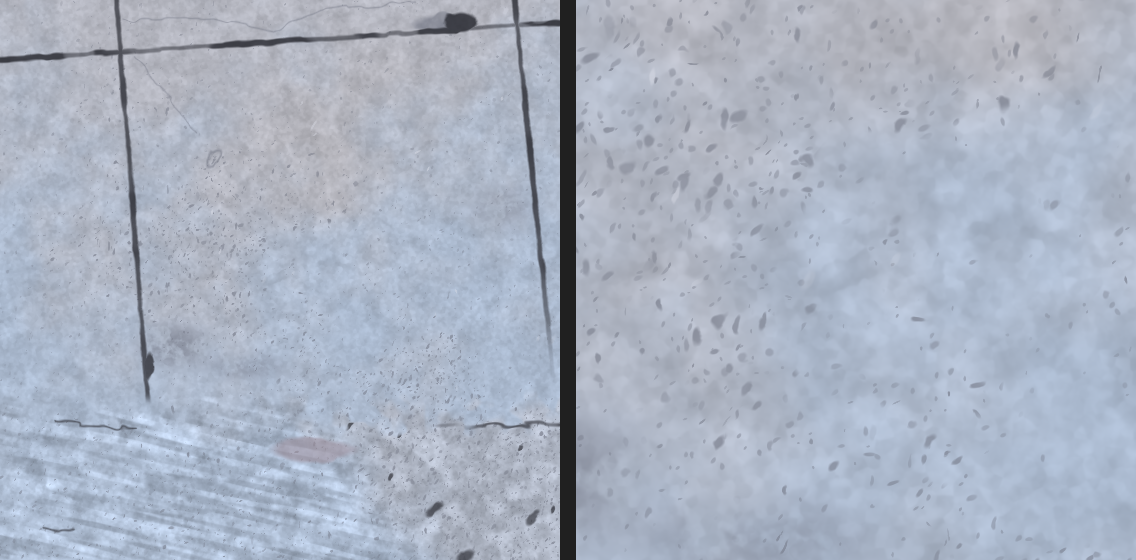
Left, the full canvas; right, a detail of the centre.
This texture is drawn by a WebGL 2 fragment shader. Its source:

```glsl
#version 300 es
precision highp float;
// Worn concrete paving: large slabs split by dark, slightly skewed joints, above
// a rough, streaked footing. Smoothed cellular noise gives the mottling, scattered
// cellular ellipses give pits and chips, and distance functions give joints and cracks.

#define JOINT_WIDTH 0.0047
#define JOINT_SPACING 0.711
#define FOOTING_TOP 0.262
#define MOTTLE 0.20
#define PIT_DARKNESS 0.62
#define STREAKS 0.24
#define SOFTNESS 0.0016

uniform vec2 u_resolution;
out vec4 outColor;

const vec3 LILAC = vec3(0.715, 0.722, 0.760);
const vec3 BLUE = vec3(0.675, 0.735, 0.820);
const vec3 WARM = vec3(0.720, 0.700, 0.705);
const vec3 PIT = vec3(0.430, 0.445, 0.500);
const vec3 JOINT = vec3(0.220, 0.225, 0.255);
const vec3 CHIP = vec3(0.860, 0.870, 0.910);
const vec3 RUST = vec3(0.610, 0.560, 0.610);

vec3 hash3(vec2 p) {
  vec3 q = fract(vec3(p.xyx) * vec3(0.1031, 0.1030, 0.0973));
  q += dot(q, q.yxz + 33.33);
  return fract((q.xxy + q.yzz) * q.zyx);
}

// Blended value of the nearby cells, 0 to 1.
float cellNoise(vec2 p) {
  vec2 sum = vec2(0.0);
  for (int j = -1; j <= 1; j++)
    for (int i = -1; i <= 1; i++) {
      vec2 id = floor(p) + vec2(i, j);
      vec3 h = hash3(id + 71.0);
      vec2 d = id + h.xy - p;
      sum += vec2(h.z, 1.0) * exp(-6.0 * dot(d, d));
    }
  return sum.x / sum.y;
}

float fbm(vec2 p) {
  float total = 0.0, weight = 0.5;
  for (int i = 0; i < 4; i++) {
    total += weight * cellNoise(p);
    p = mat2(1.6, 1.2, -1.2, 1.6) * p + 17.3;
    weight *= 0.55;
  }
  return total;
}

// Scattered tilted ellipses; density is the share of occupied cells.
float specks(vec2 p, float density, float stretch) {
  float cover = 0.0;
  for (int j = -1; j <= 1; j++)
    for (int i = -1; i <= 1; i++) {
      vec2 id = floor(p) + vec2(i, j);
      vec3 h = hash3(id), k = hash3(id + 139.0);
      float a = 0.4 + 1.3 * k.x, c = cos(a), s = sin(a);
      vec2 d = mat2(c, -s, s, c) * (id + h.xy - p) * vec2(1.0, stretch);
      float size = mix(0.16, 0.50, k.y * k.y);
      float shape = 1.0 - smoothstep(size * 0.45, size, length(d));
      cover = max(cover, shape * smoothstep(0.0, 0.12, density - h.z));
    }
  return cover;
}

float line(float d, float width) {
  float soft = SOFTNESS + 0.5 / u_resolution.y;
  return 1.0 - smoothstep(width - soft, width + soft, abs(d));
}

float segment(vec2 p, vec2 a, vec2 b) {
  vec2 d = b - a;
  return length(p - a - d * clamp(dot(p - a, d) / dot(d, d), 0.0, 1.0));
}

// Soft-edged elliptical patch.
float blob(vec2 p, vec2 center, vec2 radius, float edge) {
  return 1.0 - smoothstep(1.0 - edge, 1.0 + edge, length((p - center) / radius));
}

void main() {
  vec2 p = gl_FragCoord.xy / u_resolution;
  float broad = fbm(p * 5.0), fine = fbm(p * 38.0 + 9.0), grain = cellNoise(p * 170.0);
  vec2 warp = vec2(fine, cellNoise(p * 45.0 + 60.0)) - 0.5;
  vec2 w = p + 0.012 * warp;
  float footing = 1.0 - smoothstep(-0.025, 0.02, p.y - FOOTING_TOP + 0.08 * warp.y);
  float rubble = footing * smoothstep(-0.08, 0.1, p.x - 0.78 + 0.75 * p.y + 0.3 * (broad - 0.5));

  // Base tone: greyer at the top, bluer below.
  float cool = smoothstep(0.95, 0.2, p.y + 0.9 * (broad - 0.5)) * (1.0 - 0.6 * rubble);
  vec3 color = mix(LILAC, BLUE, cool);
  color = mix(color, WARM, 0.55 * blob(w, vec2(0.72, 0.76), vec2(0.26, 0.14), 0.9) * broad);
  color *= 1.0 + MOTTLE * (fine - 0.54) * (1.0 + 0.8 * footing) + 0.07 * (grain - 0.5);

  // Trowel streaks in the footing.
  vec2 along = mat2(0.97, 0.22, -0.22, 0.97) * p;
  along = vec2(p.x * 0.97 - p.y * 0.22, p.y * 0.97 + p.x * 0.22);
  float streak = cellNoise(along * vec2(9.0, 120.0)) - 0.5;
  color *= 1.0 + STREAKS * streak * footing * (1.0 - rubble);

  // Pits gather in a diagonal band, in smudges and in the rubble.
  float band = exp(-pow((p.y - 0.77 + 0.52 * p.x) / 0.16, 2.0)) * (1.0 - footing);
  float smudge = blob(w, vec2(0.31, 0.385), vec2(0.055, 0.035), 0.7)
               + 0.7 * blob(w, vec2(0.44, 0.345), vec2(0.07, 0.02), 0.8)
               + 0.7 * blob(w, vec2(0.90, 0.63), vec2(0.05, 0.035), 0.9);
  float density = 0.05 + 0.6 * band * smoothstep(0.38, 0.62, broad) + 0.14 * footing + 0.4 * rubble;
  float pits = specks(w * 70.0, density, 2.0);
  pits = max(pits, 0.65 * specks(w * 115.0 + 30.0, density + 0.1, 1.6));
  color = mix(color, PIT, PIT_DARKNESS * pits * (0.45 + 0.65 * fine));
  color = mix(color, PIT, 0.55 * smudge * smoothstep(0.35, 0.65, fine));
  color = mix(color, JOINT, 0.75 * specks(w * 21.0 + 4.0, 0.04 * footing + 0.16 * rubble, 1.9));
  color = mix(color, CHIP, 0.75 * specks(w * 34.0 + 50.0, 0.07 * (1.0 - footing), 2.8));
  color = mix(color, RUST, 0.6 * blob(w, vec2(0.56, 0.197), vec2(0.072, 0.022), 0.2));

  // Ring mark, hairline cracks and gouges.
  float ring = length((w - vec2(0.382, 0.720)) * mat2(1.1, -0.35, -0.1, 0.85)) - 0.012;
  float crack = min(segment(w, vec2(0.22, 0.962), vec2(0.38, 0.967)),
                    segment(w, vec2(0.38, 0.967), vec2(0.488, 0.945)));
  crack = min(crack, segment(w, vec2(0.488, 0.945), vec2(0.573, 0.982)));
  crack = min(crack, segment(w, vec2(0.573, 0.982), vec2(0.74, 0.998)));
  crack = min(crack, segment(w, vec2(0.24, 0.90), vec2(0.35, 0.767)));
  color = mix(color, PIT, 0.5 * line(crack, 0.0009) + 0.5 * line(ring, 0.002));
  float gouge = segment(w, vec2(0.10, 0.247), vec2(0.24, 0.235));
  gouge = min(gouge, segment(w, vec2(0.08, 0.057), vec2(0.13, 0.050)));
  color = mix(color, JOINT, 0.75 * line(gouge, 0.0015));

  // Joints vary in width and depth and die out at the footing.
  float wear = cellNoise(p * 24.0 + 5.0);
  float width = JOINT_WIDTH * (0.65 + 0.65 * wear);
  vec2 edge = p + 0.004 * warp;
  float joint = line(edge.y - 0.893 - 0.066 * p.x, width) * mix(0.6, 1.0, smoothstep(0.25, 0.55, wear));
  for (int i = 0; i < 2; i++) {
    float n = float(i);
    float x = 0.208 + JOINT_SPACING * n + (1.0 - p.y) * (0.078 + 0.024 * n);
    float fade = smoothstep(0.275, 0.30 + 0.25 * n, p.y);
    joint = max(joint, line(edge.x - x, width) * fade * (0.75 + 0.25 * wear));
  }
  float lower = line(w.y - 0.241, 0.003) * smoothstep(0.72, 0.98, p.x + 0.25 * (wear - 0.5));
  joint = max(joint, 0.8 * lower);

  // Broken joint edges: a hole with a pale rim, and a notch.
  color = mix(color, PIT, 0.65 * blob(w, vec2(0.785, 0.960), vec2(0.045, 0.016), 0.3) * (0.4 + fine));
  joint = max(joint, blob(w, vec2(0.823, 0.961), vec2(0.028, 0.021), 0.15));
  joint = max(joint, 0.9 * blob(w, vec2(0.266, 0.347), vec2(0.009, 0.024), 0.25));
  color = mix(color, JOINT * (0.85 + 0.3 * fine), 0.95 * joint);
  outColor = vec4(color, 1.0);
}
```
